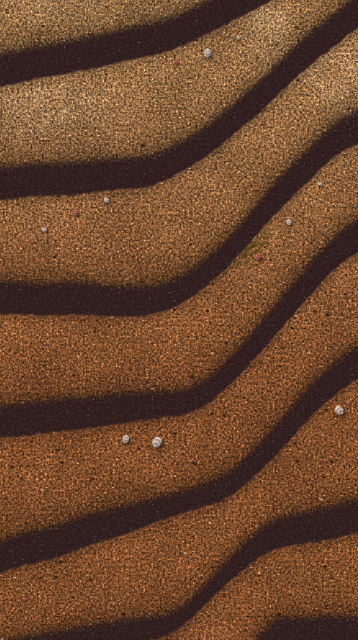
A WebGL 2 fragment shader for this texture:

```glsl
#version 300 es
precision highp float;
// Rippled wet sand with dark curving troughs, coarse grain, small shells and a weed tuft.
uniform vec2 u_resolution;
out vec4 outColor;

const int TROUGHS = 7;
// Per trough: left height, slope, rise of the bend, centre of the bend.
const vec4 BEND[TROUGHS] = vec4[](
  vec4(0.889, 0.20, 0.12, 0.45), vec4(0.713, 0.08, 0.25, 0.43),
  vec4(0.534, -0.02, 0.29, 0.415), vec4(0.341, 0.10, 0.24, 0.435),
  vec4(0.128, 0.30, 0.14, 0.45), vec4(-0.03, 0.20, 0.11, 0.345),
  vec4(-0.10, 0.0, 0.11, 0.38));

vec2 hash2(vec2 p) {
  uvec2 q = uvec2(ivec2(p) + 4096);
  uint n = q.x * 73856093u ^ q.y * 19349663u;
  n = (n ^ (n >> 15u)) * 2246822519u;
  n = (n ^ (n >> 13u)) * 3266489917u;
  n ^= n >> 16u;
  return vec2(n & 65535u, n >> 16u) / 65535.0;
}

float corner(vec2 cell, vec2 offset) {
  float angle = 6.2832 * hash2(cell).x;
  return dot(vec2(cos(angle), sin(angle)), offset);
}

// Gradient noise, roughly -0.7 to 0.7.
float noise(vec2 p) {
  vec2 i = floor(p), f = fract(p), e = vec2(1, 0);
  vec2 s = f * f * f * (f * (f * 6.0 - 15.0) + 10.0);
  return mix(mix(corner(i, f), corner(i + e, f - e), s.x),
             mix(corner(i + e.yx, f - e.yx), corner(i + 1.0, f - 1.0), s.x), s.y);
}

float troughHeight(int k, float x) {
  vec4 b = BEND[k];
  float reach = 0.25 - 0.03 * float(k);
  return b.x + b.y * x + b.z * smoothstep(b.w - reach, b.w + reach, x)
       + 0.005 * noise(vec2(x * 13.0, float(k) * 3.7 + 0.5));
}

float spot(vec2 p, vec2 centre, vec2 size) {
  vec2 d = (p - centre) / size;
  return exp(-dot(d, d));
}

mat2 turn(float a) { return mat2(cos(a), sin(a), -sin(a), cos(a)); }

// Small dark pits and pale chips on a jittered grid.
float specks(vec2 p, float scale, float share) {
  vec2 cell = floor(p * scale), r = hash2(cell + 31.0), s = hash2(cell + 97.0);
  vec2 d = (fract(p * scale) - 0.25 - 0.5 * r) * vec2(1.0, 1.5);
  float radius = 0.08 + 0.1 * s.y;
  return step(s.x, share) * (1.0 - smoothstep(radius * 0.5, radius, length(d)));
}

void main() {
  vec2 p = gl_FragCoord.xy / u_resolution.y;
  float px = 1.0 / u_resolution.y;
  float grain = 0.65 * noise(p * 233.0) + 0.7 * noise(p * 391.0 + 17.3);
  float rough = 0.003 * noise(p * 95.0) + 0.002 * grain;

  // Troughs: crisp lower lip, softer shaded upper bank.
  float shadow = 0.0, bank = 0.0, lip = 0.0;
  for (int k = 0; k < TROUGHS; k++) {
    float d = p.y - troughHeight(k, p.x) + rough;
    float halfWidth = 0.025 - 0.002 * float(k) * exp(-pow((p.x - 0.3) / 0.11, 2.0));
    float below = smoothstep(-halfWidth - 0.003, -halfWidth + 0.003, d);
    shadow = max(shadow, below * (1.0 - smoothstep(halfWidth - 0.008, halfWidth + 0.009, d)));
    bank = max(bank, step(0.0, d) * exp(-max(d - halfWidth, 0.0) / 0.022));
    lip = max(lip, exp(-pow((d + halfWidth + 0.006) / 0.006, 2.0)));
  }

  // Sand: warm below, paler and drier towards the top.
  vec3 sand = mix(vec3(0.51, 0.31, 0.175), vec3(0.58, 0.42, 0.265), smoothstep(0.35, 0.95, p.y));
  float glare = spot(p, vec2(0.08, 0.83), vec2(0.09, 0.05)) + spot(p, vec2(0.53, 0.88), vec2(0.05))
              + spot(p, vec2(0.42, 0.95), vec2(0.035, 0.05)) + 0.6 * spot(p, vec2(0.08, 0.99), vec2(0.1, 0.03));
  sand += glare * vec3(0.10, 0.11, 0.11) * (0.8 + noise(p * vec2(45.0, 22.0)));
  sand *= 1.0 + 0.13 * noise(p * 13.0) + 0.12 * noise(p * 48.0);
  sand *= (1.0 - 0.38 * bank) * (1.0 - 0.14 * lip);
  sand *= 1.0 + 0.95 * grain;
  sand += vec3(0.16, 0.14, 0.11) * smoothstep(0.32, 0.65, grain);
  sand *= 1.0 - 0.5 * specks(p, 38.0, 0.2);
  sand += 0.25 * specks(p + 0.37, 52.0, 0.07);

  // Weed: ragged strands on a slanted patch.
  vec2 w = turn(-0.65) * (p - vec2(0.39, 0.61));
  float strands = smoothstep(0.05, 0.35, noise(w * vec2(70.0, 190.0)) + 0.15);
  sand = mix(sand, vec3(0.27, 0.23, 0.06), 0.85 * strands * spot(w, vec2(0.0), vec2(0.04, 0.013)));

  vec3 wet = vec3(0.195, 0.125, 0.125) + vec3(0.07, 0.065, 0.075) * grain;
  wet += vec3(0.10, 0.12, 0.19) * smoothstep(0.4, 0.65, grain);
  vec3 color = mix(sand, wet, shadow);

  // Shells rest on the crests, each with a cast shade and fine ribs.
  for (int k = 0; k < 13; k++) {
    float n = float(k);
    vec2 r = hash2(vec2(n, 5.0)), s = hash2(vec2(n, 23.0));
    float x = 0.54 * fract(0.51 + n * 0.618);
    vec2 centre = vec2(x, troughHeight(k % 5, x) - 0.036 - 0.05 * r.x);
    float size = 0.0035 + 0.0055 * s.x * s.x + (k == 4 ? 0.003 : 0.0);
    vec2 q = turn(6.28 * r.y) * (p - centre) * vec2(1.0, 1.25);
    vec3 tint = mix(vec3(0.80, 0.74, 0.70), vec3(0.82, 0.52, 0.22), step(0.5, s.y));
    tint = mix(tint, vec3(0.72, 0.38, 0.36), step(0.75, s.y));
    tint *= 0.9 + 0.15 * sin(length(q + size * vec2(0.8, 0.0)) / size * 9.0);
    tint *= 0.95 + 0.25 * dot(p - centre, vec2(-0.5, 0.8)) / size;
    color *= 1.0 - 0.5 * spot(p, centre + size * vec2(0.4, -0.7), vec2(size));
    color = mix(color, tint, 1.0 - smoothstep(size - px, size + px, length(q)));
  }
  outColor = vec4(clamp(color, 0.0, 1.0), 1.0);
}
```
